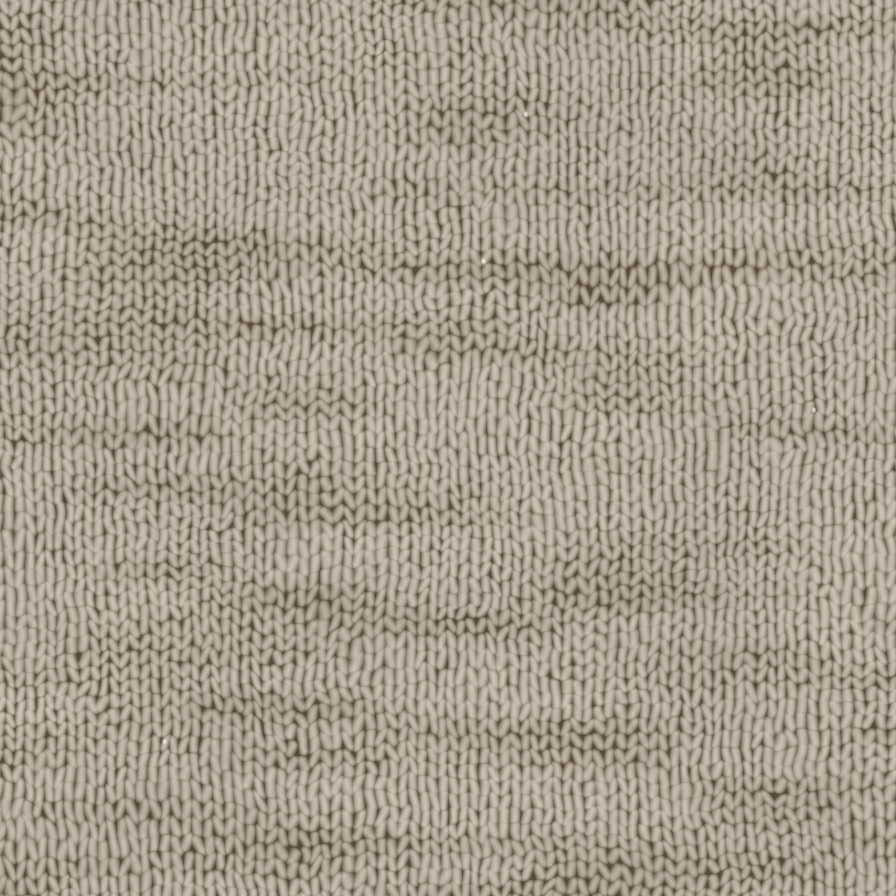
A three.js fragment shader for this texture:

```glsl
varying vec2 vUv;

const vec2 STITCHES = vec2(84.0, 60.0);
const float STITCH_ASPECT = 1.4;
const float YARN_RADIUS = 0.51;

const vec3 GAP_COLOR = vec3(0.34, 0.29, 0.22);
const vec3 SHADE_COLOR = vec3(0.56, 0.51, 0.44);
const vec3 YARN_COLOR = vec3(0.775, 0.742, 0.692);
const vec3 GLINT_COLOR = vec3(0.93, 0.92, 0.89);

float hash(vec2 p) {
  return fract(sin(dot(p, vec2(127.1, 311.7))) * 43758.5);
}

float noise(vec2 p) {
  vec2 cell = floor(p);
  vec2 f = fract(p);
  f = f * f * (3.0 - 2.0 * f);
  float low = mix(hash(cell), hash(cell + vec2(1.0, 0.0)), f.x);
  float high = mix(hash(cell + vec2(0.0, 1.0)), hash(cell + vec2(1.0)), f.x);
  return mix(low, high, f.y);
}

float segmentDistance(vec2 p, vec2 a, vec2 b) {
  vec2 ab = b - a;
  return length(p - a - ab * clamp(dot(p - a, ab) / dot(ab, ab), 0.0, 1.0));
}

// Uneven tension bends the knitted columns and rows.
vec2 bendFabric(vec2 p) {
  vec2 broad = vec2(noise(p * vec2(0.08, 0.13)), noise(p * 0.11 + 37.0)) - 0.5;
  vec2 fine = vec2(noise(p * vec2(0.35, 0.7) + 11.0), noise(p * vec2(0.6, 0.4) + 71.0)) - 0.5;
  return p + broad * vec2(1.0, 1.6) + fine * vec2(0.5, 0.5);
}

// Rounded height of one link in a vertical strand.
float stitchHeight(vec2 p, vec2 id, float looseness) {
  vec2 jitter = vec2(hash(id + 3.1), hash(id + 8.7)) - 0.5;
  vec2 q = p - id - 0.5 - jitter * vec2(0.15, 0.25);
  q.y *= STITCH_ASPECT;
  float side = mod(id.x, 2.0) * 2.0 - 1.0;
  float lean = side * (0.1 + 0.08 * looseness) + 0.2 * (hash(id + 15.3) - 0.5);
  float radius = YARN_RADIUS * (0.94 + 0.12 * hash(id + 21.9) - 0.05 * looseness);
  float reach = 0.49 - 0.1 * looseness;
  float d = segmentDistance(q, vec2(-lean, -reach), vec2(lean, reach)) / radius;
  return 1.0 - d * d;
}

float knitHeight(vec2 p, float looseness) {
  vec2 base = floor(p);
  float height = -1.0;
  for (int y = -1; y <= 1; y++) {
    for (int x = -1; x <= 1; x++) {
      vec2 id = base + vec2(float(x), float(y));
      height = max(height, stitchHeight(p, id, looseness));
    }
  }
  return height;
}

// Broken horizontal bands of loose, darker rows.
float rowLooseness(vec2 p) {
  float band = noise(p * vec2(0.07, 0.55) + 5.0);
  float patchwork = noise(p * vec2(0.07, 0.1) + 53.0);
  return smoothstep(0.5, 1.0, band * 0.75 + patchwork * 0.4);
}

vec3 yarnRamp(float t) {
  vec3 shadow = mix(GAP_COLOR, SHADE_COLOR, clamp(t * 2.0, 0.0, 1.0));
  return mix(shadow, YARN_COLOR, clamp(t * 2.0 - 1.0, 0.0, 1.0));
}

// Rare bright fibre ends.
float glint(vec2 p) {
  vec2 id = floor(p);
  vec2 center = 0.3 + 0.4 * vec2(hash(id + 4.4), hash(id + 9.2));
  float dotMask = 1.0 - smoothstep(0.08, 0.26, length(fract(p) - center));
  return dotMask * step(0.996, hash(id + 61.0));
}

void main() {
  vec2 grid = vUv * STITCHES;
  vec2 p = bendFabric(grid);
  float looseness = rowLooseness(grid);

  // Yarn relief with gaps of uneven depth
  float height = knitHeight(p, looseness);
  float depth = 0.75 + 0.55 * noise(grid * vec2(0.8, 0.7) + 83.0);
  float tone = 1.0 - (1.0 - height) * 0.69 * depth - 0.13 * looseness;
  vec3 color = yarnRamp(tone);

  // Fibre grain and broad unevenness
  float grain = noise(grid * vec2(3.1, 2.3)) - 0.5;
  float cloud = noise(grid * vec2(0.09, 0.16) + 29.0) - 0.5;
  color *= 1.0 + 0.07 * grain + 0.04 * cloud;

  color = mix(color, GLINT_COLOR, 0.8 * glint(grid));
  gl_FragColor = vec4(color, 1.0);
}
```
